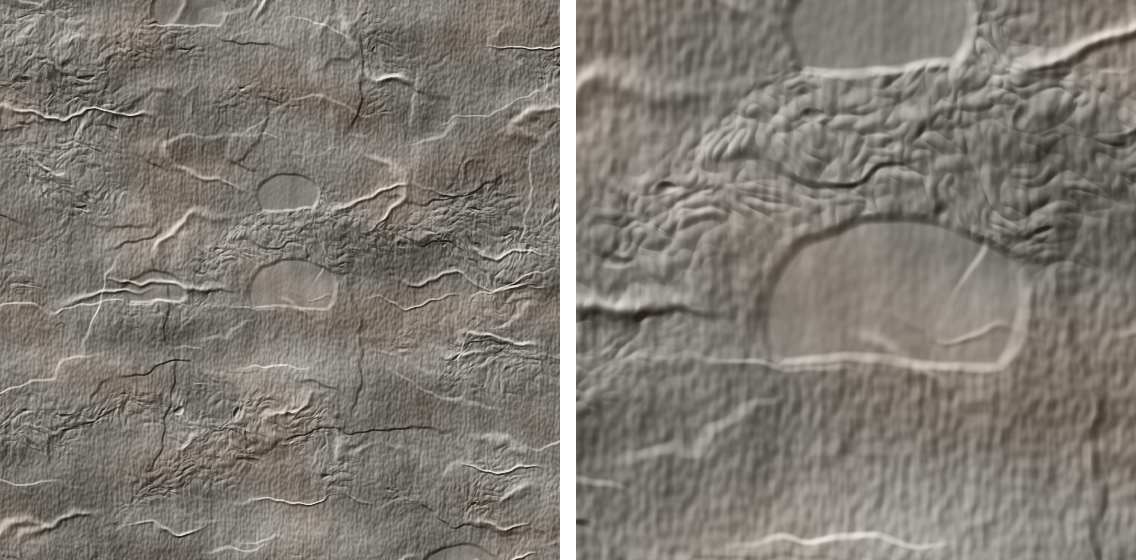
Left, the full canvas; right, a detail of the centre.
Write a WebGL 1 fragment shader that draws this texture.

```glsl
precision highp float;
// Weathered grey plaster troweled over masonry: a height field of layered coats,
// ridges, crumbs and brushed grain, lit by its slope toward the upper left,
// over a slowly varying warm and cool grey stain.

uniform vec2 u_resolution;

float hash(vec2 p) {
  vec3 q = fract(p.xyx * vec3(0.1031, 0.1030, 0.0973));
  q += dot(q, q.yzx + 33.33);
  return fract((q.x + q.y) * q.z);
}

float cornerRamp(vec2 cell, vec2 offset) {
  float angle = 6.2832 * hash(cell);
  return dot(vec2(cos(angle), sin(angle)), offset);
}

// Gradient noise, centred on zero
float noise(vec2 p) {
  p += 57.0;
  vec2 i = floor(p), f = fract(p), e = vec2(1.0, 0.0);
  vec2 u = f * f * f * (f * (f * 6.0 - 15.0) + 10.0);
  return mix(mix(cornerRamp(i, f), cornerRamp(i + e, f - e), u.x),
             mix(cornerRamp(i + e.yx, f - e.yx), cornerRamp(i + 1.0, f - 1.0), u.x), u.y);
}

// Occasional smooth hollow where a coat has fallen away
float barePatch(vec2 p) {
  vec2 g = p * vec2(4.0, 6.0) + vec2(0.3, 0.6);
  vec2 cell = floor(g);
  vec2 q = fract(g) - 0.5;
  q.x += 0.3 * (hash(cell + 9.0) - 0.5);
  float radius = mix(0.18, 0.34, hash(cell + 21.0));
  float d = max(length(q) - radius, -q.y - 0.6 * radius);
  return (1.0 - smoothstep(-0.02, 0.02, d)) * step(0.8, hash(cell + 4.0));
}

// x: height in thousandths of the canvas, y: paleness of the material
vec2 surface(vec2 p) {
  vec2 warp = vec2(noise(p * 11.0), noise(p * 13.0 + 31.0));
  vec2 ragged = vec2(noise(p * 38.0 + 5.0), noise(p * 42.0 + 17.0));
  vec2 q = p + 0.03 * warp + 0.008 * ragged;
  float rough = smoothstep(-0.15, 0.35, noise(p * vec2(4.0, 6.0) + 3.0) + 0.5 * warp.x);
  float bare = barePatch(p + 0.012 * warp + 0.003 * ragged);

  // Broad bulges along the hidden courses
  float height = 3.8 * noise(q * vec2(3.0, 11.0) + 70.0);
  float pale = 0.0;

  // Overlapping coats with broken edges, and thin raised ridges
  for (int i = 0; i < 4; i++) {
    float k = float(i);
    vec2 stretch = mix(vec2(2.6, 6.5), vec2(6.0, 2.4), step(2.5, k));
    float field = noise(q * stretch + 13.7 * k);
    float broken = smoothstep(-0.08, 0.25, noise(p * 5.5 + 23.0 * k));
    height += 1.7 * broken * smoothstep(-0.02, 0.02, field - 0.06);
    float ridgeField = noise(q * stretch.yx * vec2(0.5, 2.0) + 41.0 + 9.0 * k);
    float crest = exp(-1300.0 * ridgeField * ridgeField)
                * smoothstep(0.12, 0.4, noise(p * vec2(5.0, 7.0) + 80.0 + 17.0 * k));
    height += 2.2 * crest;
    pale += 0.1 * crest;
  }

  // Crumbs, pits, brushed streaks and sand grain
  float loose = rough * (1.0 - bare);
  height += loose * (2.6 * abs(noise(q * vec2(38.0, 46.0))) + 1.3 * abs(noise(q * 84.0 + 8.0)));
  float pit = smoothstep(0.38, 0.55, noise(q * vec2(30.0, 42.0) + 60.0)) * loose;
  height -= 2.2 * pit;
  float grain = 0.45 * noise(p * vec2(185.0, 125.0)) + 0.5 * noise(p * vec2(95.0, 62.0) + 11.0)
              + 0.32 * noise(p * vec2(170.0, 28.0) + 44.0);
  height += grain * (1.0 - 0.65 * bare) - 1.6 * bare;
  return vec2(height, pale + 0.035 * bare - 0.09 * pit);
}

void main() {
  vec2 p = gl_FragCoord.xy / min(u_resolution.x, u_resolution.y);

  // Slope facing the light, from two samples either side
  vec2 toLight = 0.001 * vec2(-0.6, 0.8);
  vec2 lower = surface(p - toLight);
  vec2 upper = surface(p + toLight);
  float slope = 0.5 * (lower.x - upper.x);
  slope /= 1.0 + 1.1 * abs(slope);

  // Stains: cloudy patches, pale courses and faint vertical runs
  float stain = 0.09 * noise(p * vec2(3.0, 4.5) + 90.0)
              + 0.10 * noise(p * vec2(5.0, 13.0) + 25.0)
              + 0.06 * noise(p * vec2(60.0, 9.0) + 50.0)
              + 0.05 * noise(p * 24.0 + 35.0);
  float value = clamp(0.457 + slope + stain + 0.5 * (lower.y + upper.y), 0.13, 0.88);

  // Warm grey, browner in scattered clouds
  float warmth = smoothstep(0.0, 0.45, noise(p * vec2(5.0, 8.0) + 15.0));
  vec3 color = value + vec3(0.018, 0.0, -0.023);
  color += warmth * vec3(0.018, -0.004, -0.02);
  gl_FragColor = vec4(color, 1.0);
}
```
